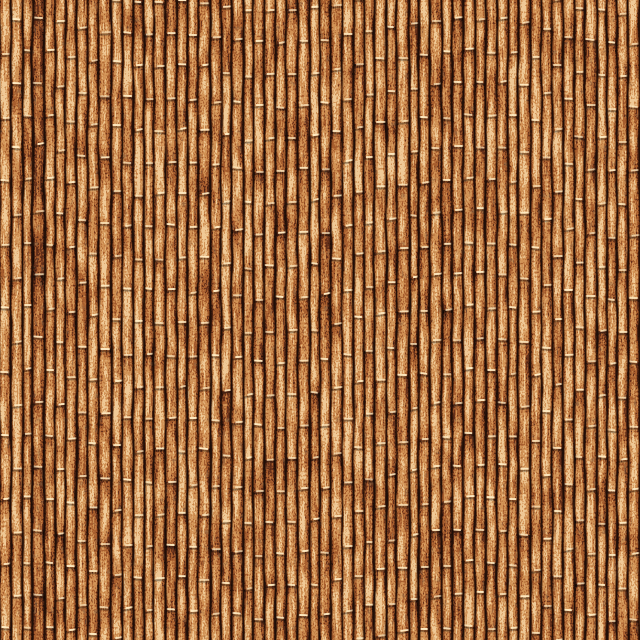
Give the GLSL for this texture, as a Shadertoy shader.

```glsl
// Weathered reed matting: narrow upright stalks with staggered pale nodes.

const float STALKS = 58.0;         // stalks across the canvas
const float SEGMENTS = 10.0;       // segments per stalk, bottom to top
const float WIDTH_JITTER = 0.16;   // uneven stalk widths, in stalk widths
const float WOBBLE = 0.15;         // sideways bend of the seams
const float GAP = 0.045;           // mean half width of the dark seam
const float GAP_VARIATION = 0.06;
const float NODE_JITTER = 0.06;    // node height scatter, in segments
const float NODE_DRIFT = 0.4;      // slow rise and fall of the node rows
const float NODE_THICKNESS = 0.015;
const float BASE_TONE = 0.70;
const float STAIN = 0.30;
const float STREAKS = 0.34;
const float GRAIN = 0.36;
const float DARK_STALK = 3.0;      // index of the deeply stained stalk

const vec3 SEAM = vec3(0.12, 0.055, 0.03);
const vec3 UMBER = vec3(0.40, 0.19, 0.10);
const vec3 RUSSET = vec3(0.66, 0.37, 0.18);
const vec3 TAN = vec3(0.82, 0.57, 0.33);
const vec3 STRAW = vec3(0.94, 0.79, 0.59);
const vec3 NODE_COLOR = vec3(1.0, 0.92, 0.76);
const vec3 GREY_REED = vec3(0.56, 0.43, 0.30);

vec2 hash2(vec2 p) {
    vec3 q = fract(p.xyx * vec3(0.1031, 0.1030, 0.0973));
    q += dot(q, q.yzx + 33.33);
    return fract((q.xx + q.yz) * q.zy);
}

float cornerSlope(vec2 cell, vec2 offset) {
    float angle = 6.2832 * hash2(cell).x;
    return dot(vec2(cos(angle), sin(angle)), offset);
}

// Gradient noise, roughly -0.7 to 0.7
float noise(vec2 p) {
    vec2 i = floor(p), f = p - i;
    vec2 u = f * f * f * (f * (f * 6.0 - 15.0) + 10.0);
    vec2 e = vec2(1.0, 0.0);
    return mix(mix(cornerSlope(i, f), cornerSlope(i + e, f - e), u.x),
               mix(cornerSlope(i + e.yx, f - e.yx), cornerSlope(i + 1.0, f - 1.0), u.x), u.y);
}

// Horizontal position of the seam left of a stalk, in stalk widths
float seam(float index, float y) {
    float bend = noise(vec2(index * 3.7 + 0.5, y * 16.0));
    return index + (hash2(vec2(index, 5.0)).x - 0.5) * WIDTH_JITTER + WOBBLE * bend;
}

vec3 reedColor(float tone) {
    vec3 c = mix(SEAM, UMBER, smoothstep(0.0, 0.25, tone));
    c = mix(c, RUSSET, smoothstep(0.34, 0.50, tone));
    c = mix(c, TAN, smoothstep(0.56, 0.74, tone));
    return mix(c, STRAW, smoothstep(0.78, 1.0, tone));
}

void mainImage(out vec4 fragColor, in vec2 fragCoord) {
    vec2 uv = fragCoord / iResolution.xy;
    float x = uv.x * STALKS;
    float aaX = STALKS / iResolution.x;
    float aaY = SEGMENTS / iResolution.y;

    // Find the stalk and the position across it
    float id = floor(x);
    if (x < seam(id, uv.y)) id -= 1.0;
    else if (x >= seam(id + 1.0, uv.y)) id += 1.0;
    float left = seam(id, uv.y), right = seam(id + 1.0, uv.y);
    float side = 2.0 * (x - left) / (right - left) - 1.0;
    float edge = min(x - left, right - x);
    float seamId = id + step(0.0, side);
    vec2 stalkRnd = hash2(vec2(id, 17.0));

    // Nodes alternate by half a segment between neighbours
    float v = uv.y * SEGMENTS + 0.5 * mod(id, 2.0) + 0.06 * (stalkRnd.y - 0.5)
            + NODE_DRIFT * noise(vec2(id * 0.07, 2.5));
    float nodeId = round(v);
    vec2 nodeRnd = hash2(vec2(id + 31.0, nodeId + 7.0));
    float tilt = 0.022 * (nodeRnd.y - 0.4) * side;
    float d = v - nodeId - NODE_JITTER * (nodeRnd.x - 0.5) - tilt;
    float segment = nodeId - step(d, 0.0);
    vec2 segmentRnd = hash2(vec2(id + 3.0, segment + 53.0));

    // Stains, long fibres and fine dark-biased speckle
    vec2 stainPos = vec2(uv.x * 44.0, uv.y * 14.0 + stalkRnd.x * 1.5);
    float stain = noise(stainPos) + 0.6 * noise(stainPos * vec2(1.7, 2.6) + 9.3);
    float fibre = noise(vec2(uv.x * 330.0, uv.y * 24.0 + id * 2.3));
    float grain = noise(uv * vec2(430.0, 290.0));
    float speckle = min(grain, 0.0) * 1.3 + max(grain, 0.0) * 0.6;
    float scuff = noise(uv * vec2(230.0, 100.0) + 4.7);

    float tone = BASE_TONE + 0.10 * (stalkRnd.x - 0.5) + 0.16 * (segmentRnd.x - 0.5);
    tone += STAIN * stain + STREAKS * fibre + GRAIN * (speckle + 0.4 * scuff);
    tone -= 0.22 * (1.0 - step(0.5, abs(id - DARK_STALK)));

    // Scorching around nodes, stronger on the underside
    float scorch = d < 0.0 ? exp(d * 7.0) : 0.4 * exp(-d * 14.0);
    tone -= (0.03 + 0.30 * segmentRnd.y) * scorch;

    // Rounded body, brightest slightly left of centre
    float body = side + 0.12;
    tone += 0.16 * exp(-5.0 * body * body) - 0.26 * pow(abs(body), 3.0);
    tone = clamp(tone, 0.08, 1.0);
    vec3 color = reedColor(tone);
    float weather = smoothstep(0.2, 0.5, noise(uv * vec2(190.0, 80.0) + 21.0));
    color = mix(color, GREY_REED, 0.45 * weather * smoothstep(0.9, 0.6, tone));

    // Pale, partly worn node ridge with a thin shadow below
    float under = d + 2.2 * NODE_THICKNESS;
    color *= 1.0 - 0.35 * (1.0 - smoothstep(0.0, NODE_THICKNESS + aaY, abs(under)));
    float ridge = 1.0 - smoothstep(NODE_THICKNESS - 0.5 * aaY, NODE_THICKNESS + 0.5 * aaY, abs(d));
    float worn = smoothstep(0.9, 0.6, abs(side - 0.7 * (nodeRnd.y - 0.3)));
    color = mix(color, NODE_COLOR, ridge * worn * (0.65 + 0.35 * nodeRnd.x));

    // Contact shade and a dark seam that opens and closes along its length
    float gap = GAP + GAP_VARIATION * noise(vec2(seamId * 5.3, uv.y * 30.0))
              + 0.03 * (hash2(vec2(seamId, 71.0)).y - 0.5);
    color *= mix(vec3(0.50, 0.42, 0.36), vec3(1.0), smoothstep(gap, gap + 0.17, edge));
    color = mix(SEAM, color, smoothstep(gap - 0.5 * aaX, gap + 0.5 * aaX, edge));
    fragColor = vec4(color, 1.0);
}
```
